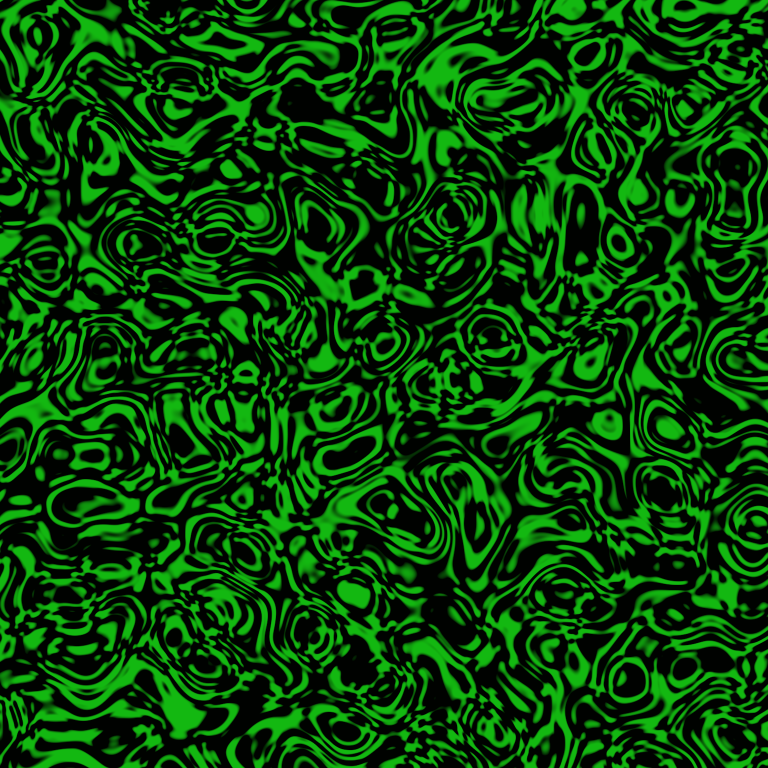
A WebGL 1 fragment shader for this texture:

```glsl
precision highp float;

uniform vec2 u_resolution;

const float TAU = 6.2831853;
const vec3 BLACK = vec3(0.0, 0.008, 0.0);
const vec3 GREEN = vec3(0.075, 0.72, 0.065);

float hash(vec2 cell) {
  return fract(sin(dot(cell, vec2(127.1, 311.7))) * 43758.5453);
}

// Slope of a random unit gradient, seen from an offset to its lattice corner
float cornerSlope(vec2 corner, vec2 offset) {
  float angle = TAU * hash(corner);
  return dot(vec2(cos(angle), sin(angle)), offset);
}

// Gradient noise, roughly -0.7 to 0.7
float gradientNoise(vec2 p) {
  vec2 cell = floor(p);
  vec2 f = fract(p);
  vec2 w = f * f * f * (f * (f * 6.0 - 15.0) + 10.0);
  vec2 e = vec2(1.0, 0.0);
  float bottom = mix(cornerSlope(cell, f), cornerSlope(cell + e.xy, f - e.xy), w.x);
  float top = mix(cornerSlope(cell + e.yx, f - e.yx), cornerSlope(cell + e.xx, f - e.xx), w.x);
  return mix(bottom, top, w.y);
}

// Two independent noise fields used as a displacement
vec2 warpField(vec2 p) {
  return vec2(gradientNoise(p), gradientNoise(p + vec2(37.43, 71.61)));
}

// Strong warping folds the fine noise into rings, stripes and dots
float foldedNoise(vec2 p, float scale, vec2 strength) {
  vec2 q = p * scale;
  return gradientNoise(q + strength * warpField(q) + 19.7);
}

// Black below the threshold, then a ramp that levels off
float inkRamp(float value, float threshold, float range) {
  float t = clamp((value - threshold) / range, 0.0, 1.0);
  return t * (2.0 - t);
}

void main() {
  // Four samples per pixel soften the tight folds
  float ink = 0.0;
  for (int j = 0; j < 2; j++) {
    for (int i = 0; i < 2; i++) {
      vec2 jitter = (vec2(float(i), float(j)) - 0.5) * 0.5;
      vec2 uv = (gl_FragCoord.xy + jitter) / u_resolution.y;
      float value = foldedNoise(uv, 11.0, vec2(10.0, 7.0));
      ink += 0.25 * inkRamp(value, -0.015, 0.28);
    }
  }
  gl_FragColor = vec4(mix(BLACK, GREEN, ink), 1.0);
}
```
